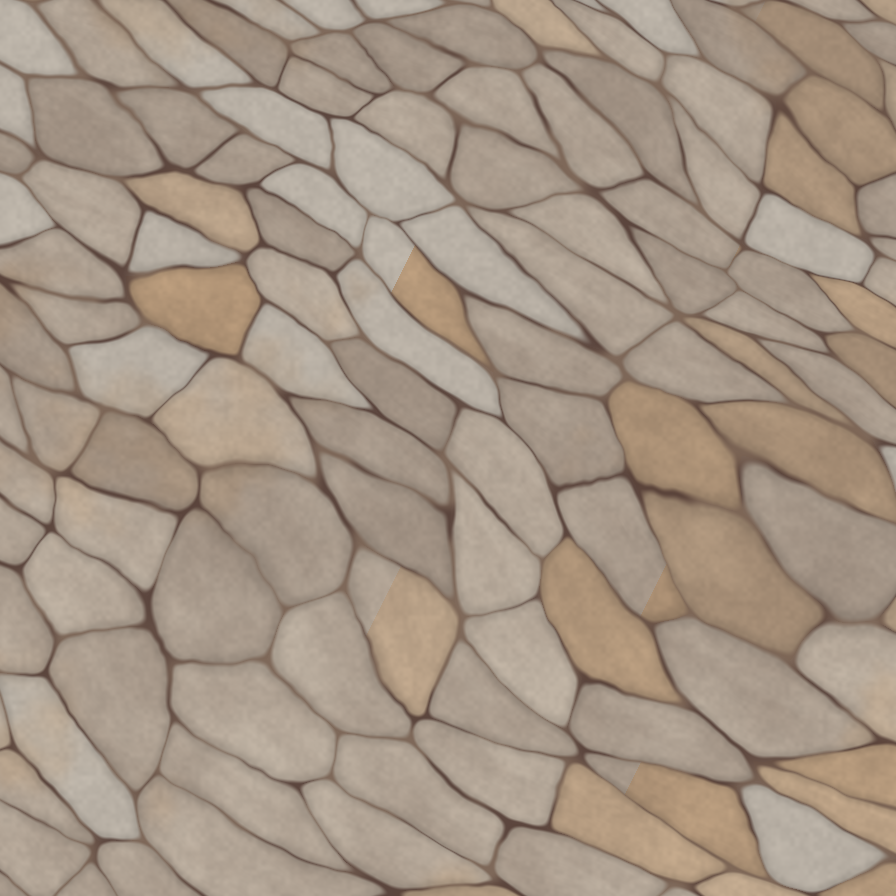
Reproduce this texture procedurally as a WebGL 1 fragment shader.

```glsl
precision highp float;
// Irregular flagstone paving seen at a slant, with thin dark joints.
// A perspective ground plane is turned and stretched into Voronoi cells;
// each cell gets its own stone tint, with mottling, streaks and worn rims.
uniform vec2 u_resolution;

const float HORIZON = 3.2;               // height of the vanishing line
const float DEPTH = 8.6;                 // foreshortening of the ground
const vec2 GRAIN_DIR = vec2(0.82, -0.57); // long axis of the stones
const vec2 CELL_FREQ = vec2(5.4, 12.0);  // cells along and across that axis

const vec3 STONE_DARK = vec3(0.625, 0.565, 0.51);
const vec3 STONE_LIGHT = vec3(0.745, 0.695, 0.635);
const vec3 STONE_PALE = vec3(0.745, 0.72, 0.68);
const vec3 OCHRE_DARK = vec3(0.64, 0.53, 0.42);
const vec3 OCHRE_LIGHT = vec3(0.76, 0.635, 0.50);
const vec3 JOINT_EARTH = vec3(0.48, 0.39, 0.33);
const vec3 JOINT_SHADOW = vec3(0.33, 0.24, 0.21);

vec2 hash22(vec2 p) {
  vec3 q = fract(p.xyx * vec3(0.1031, 0.1030, 0.0973));
  q += dot(q, q.yzx + 33.33);
  return fract((q.xx + q.yz) * q.zy);
}

float noise(vec2 p) {
  vec2 i = floor(p);
  vec2 f = fract(p);
  f = f * f * (3.0 - 2.0 * f);
  float low = mix(hash22(i).x, hash22(i + vec2(1.0, 0.0)).x, f.x);
  float high = mix(hash22(i + vec2(0.0, 1.0)).x, hash22(i + 1.0).x, f.x);
  return mix(low, high, f.y);
}

float fbm(vec2 p) {
  float sum = 0.0;
  float amp = 0.5;
  for (int i = 0; i < 4; i++) {
    sum += amp * noise(p);
    p = mat2(0.8, 0.6, -0.6, 0.8) * p * 2.1 + 7.3;
    amp *= 0.5;
  }
  return sum / 0.9375;
}

vec2 noise2(vec2 p) {
  return vec2(noise(p), noise(p + 31.7)) - 0.5;
}

vec2 cellPoint(vec2 cell) {
  return cell + 0.04 + 0.92 * hash22(cell);
}

// Returns the cell id in xy and the rounded distance to its rim in z.
vec3 voronoi(vec2 p, vec2 freq, float rounding) {
  vec2 home = floor(p);
  vec2 nearest = home;
  float best = 100.0;
  for (int y = -1; y <= 1; y++) {
    for (int x = -1; x <= 1; x++) {
      vec2 cell = home + vec2(float(x), float(y));
      vec2 r = cellPoint(cell) - p;
      float d = dot(r, r);
      if (d < best) { best = d; nearest = cell; }
    }
  }
  vec2 center = cellPoint(nearest);
  float sum = 0.0;
  for (int y = -2; y <= 2; y++) {
    for (int x = -2; x <= 2; x++) {
      if (x == 0 && y == 0) continue;
      vec2 other = cellPoint(nearest + vec2(float(x), float(y)));
      vec2 diff = other - center;
      // dividing by the stretched normal gives a true ground distance
      float d = dot(0.5 * (center + other) - p, diff) / length(diff * freq);
      sum += exp(-max(d, 0.0) / rounding);
    }
  }
  return vec3(nearest, -log(sum + 1e-20) * rounding);
}

vec3 stoneColor(vec2 cell, vec2 uv, vec2 along) {
  vec2 pick = hash22(cell + 17.0);
  vec2 pick2 = hash22(cell + 53.0);
  float mottle = fbm(uv * 13.0 + pick * 9.0);
  float streak = fbm(along * vec2(14.0, 60.0) + pick2 * 5.0);
  float tone = 0.1 + 0.65 * pick.x + 0.8 * (mottle - 0.5) + 0.5 * (streak - 0.5);
  tone = clamp(tone + 0.28 * (0.55 - uv.y), 0.0, 1.0);
  vec3 color = mix(STONE_DARK, STONE_LIGHT, tone);
  color = mix(color, STONE_PALE, 0.75 * step(0.8, pick2.x));
  // warm stones gather towards the lower right
  float warmShare = 0.06 + 0.5 * smoothstep(0.55, 1.3, uv.x + 0.5 * (1.0 - uv.y));
  float warm = step(pick.y, warmShare) * (0.55 + 0.45 * pick2.y);
  warm = max(warm, 0.4 * smoothstep(0.58, 0.78, fbm(uv * 6.0 + 4.0)));
  return mix(color, mix(OCHRE_DARK, OCHRE_LIGHT, tone), warm);
}

void main() {
  vec2 uv = gl_FragCoord.xy / u_resolution.y;
  float pixel = 1.0 / u_resolution.y;

  // Ground plane, bent a little so that stones vary in shape and direction
  float scale = 1.0 / (HORIZON - uv.y);
  vec2 ground = vec2((uv.x - 0.5) * HORIZON, DEPTH) * scale;
  ground += 0.13 * noise2(ground * 3.2) + 0.012 * noise2(ground * 17.0);
  ground += 0.003 * noise2(ground * 60.0);
  vec2 along = vec2(dot(ground, GRAIN_DIR), dot(ground, vec2(-GRAIN_DIR.y, GRAIN_DIR.x)));
  vec3 stone = voronoi(along * CELL_FREQ + 40.0, CELL_FREQ, 0.0045);
  float rim = stone.z / (HORIZON * scale);

  // Stone face with fine grain and a darker worn rim
  vec3 color = stoneColor(stone.xy, uv, along);
  color *= 1.0 + 0.05 * (noise(uv * 190.0) - 0.5) + 0.06 * (fbm(uv * 55.0) - 0.5);
  color *= mix(0.89, 1.0, smoothstep(0.0, 0.013, rim));

  // Joints of uneven width, filled with earth and shadow
  float wear = noise(uv * 16.0 + 3.0);
  float halfWidth = mix(0.0002, 0.0026, wear);
  float blur = max(0.0024, pixel);
  float joint = 1.0 - smoothstep(halfWidth - blur, halfWidth + blur, rim);
  vec3 jointColor = mix(JOINT_EARTH, JOINT_SHADOW, smoothstep(0.3, 0.8, noise(uv * 24.0)));
  color = mix(color, jointColor, 0.9 * joint);
  gl_FragColor = vec4(color, 1.0);
}
```
